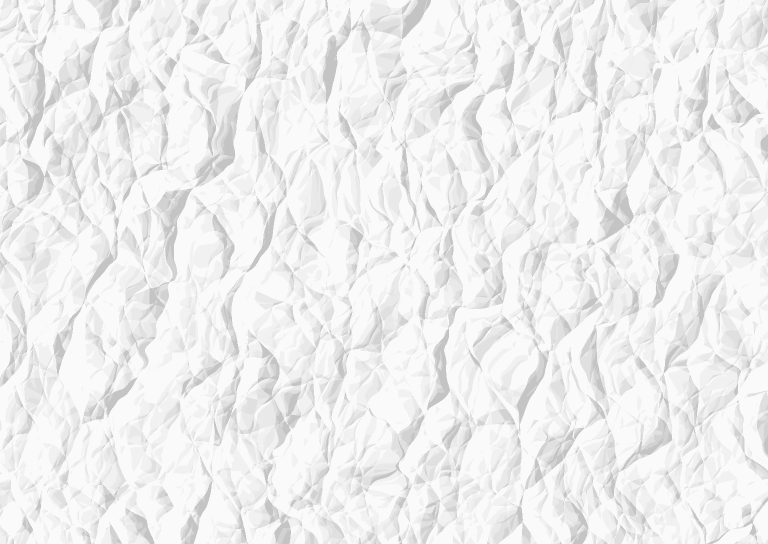
Write a Shadertoy shader that draws this texture.

```glsl
const int OCTAVES = 3;
const float COARSE_CELLS = 11.0;   // largest folds per canvas height
const float CELL_GROWTH = 1.8;
const float FOLD_FADE = 0.68;
const float FOLD_LEANS[OCTAVES] = float[](0.2, -0.42, 0.5);
const float FOLD_STRETCH = 0.62;
const vec2 LIGHT_FALL = vec2(0.97, -0.24);
const float WEAK_FOLD = 0.35;
const float STRONG_FOLD = 1.5;
const float BEND_SIZE = 0.05;
const float RAGGED_SIZE = 0.01;
const float STAIN_DEPTH = 0.95;
const float BROAD_DEPTH = 0.4;
const float STEP_BLUR = 0.03;
const int SAMPLES = 2;

// Slopes at which each darker tone begins, and the tones themselves
const int STEPS = 5;
const float LIMITS[STEPS] = float[](-0.05, 0.42, 0.74, 1.15, 1.6);
const float TONES[STEPS] = float[](0.947, 0.915, 0.88, 0.825, 0.77);
const float PAPER_WHITE = 0.982;

float hash(vec2 p) {
    return fract(sin(dot(p, vec2(127.1, 311.7))) * 43758.5);
}

vec2 hash2(vec2 p) {
    return vec2(hash(p), hash(p + 57.3));
}

float noise(vec2 p) {
    vec2 cell = floor(p);
    vec2 f = fract(p);
    f = f * f * (3.0 - 2.0 * f);
    float low = mix(hash(cell), hash(cell + vec2(1, 0)), f.x);
    float high = mix(hash(cell + vec2(0, 1)), hash(cell + vec2(1, 1)), f.x);
    return mix(low, high, f.y);
}

vec2 noise2(vec2 p) {
    return vec2(noise(p), noise(p + 31.7)) - 0.5;
}

vec2 foldSpace(vec2 p, float lean) {
    float c = cos(lean);
    float s = sin(lean);
    return vec2(c * p.x - s * p.y, (s * p.x + c * p.y) * FOLD_STRETCH);
}

// Slope of the flat facet between the two nearest seeds, steeper at its crease
float facetSlope(vec2 p) {
    vec2 cell = floor(p);
    vec2 f = fract(p);
    vec2 nearest = vec2(0.0);
    vec2 second = vec2(0.0);
    vec2 owner = cell;
    float d1 = 9.0;
    float d2 = 9.0;
    for (int y = -1; y <= 1; y++) {
        for (int x = -1; x <= 1; x++) {
            vec2 offset = vec2(x, y);
            vec2 seed = offset + hash2(cell + offset) - f;
            float d = dot(seed, seed);
            if (d < d1) {
                d2 = d1;
                second = nearest;
                d1 = d;
                nearest = seed;
                owner = cell + offset;
            } else if (d < d2) {
                d2 = d;
                second = seed;
            }
        }
    }
    vec2 across = second - nearest;
    float creaseDistance = (d2 - d1) / max(2.0 * length(across), 0.001);
    float steepness = mix(1.3, 0.65, smoothstep(0.0, 0.35, creaseDistance));
    float strength = mix(WEAK_FOLD, STRONG_FOLD, hash(owner + 91.7));
    return dot(across, LIGHT_FALL) * steepness * strength;
}

// Folds of several sizes, added up as slope away from the light
float crumpleSlope(vec2 p) {
    p += BEND_SIZE * noise2(p * 9.0) + RAGGED_SIZE * noise2(p * 42.0);
    float slope = STAIN_DEPTH * (noise(foldSpace(p, 0.3) * 24.0) - 0.5);
    slope += BROAD_DEPTH * (noise(p * 4.0 + 8.0) - 0.5);
    float cells = COARSE_CELLS;
    float weight = 1.0;
    for (int i = 0; i < OCTAVES; i++) {
        vec2 q = foldSpace(p, FOLD_LEANS[i]) * cells;
        slope += weight * facetSlope(q + float(i) * 17.3);
        cells *= CELL_GROWTH;
        weight *= FOLD_FADE;
    }
    return slope;
}

float paperTone(float slope) {
    float tone = PAPER_WHITE;
    for (int i = 0; i < STEPS; i++) {
        float covered = smoothstep(-STEP_BLUR, STEP_BLUR, slope - LIMITS[i]);
        tone = mix(tone, TONES[i], covered);
    }
    return tone;
}

void mainImage(out vec4 fragColor, in vec2 fragCoord) {
    // Average a few points per pixel to smooth the facet edges
    float tone = 0.0;
    for (int y = 0; y < SAMPLES; y++) {
        for (int x = 0; x < SAMPLES; x++) {
            vec2 shift = (vec2(x, y) + 0.5) / float(SAMPLES) - 0.5;
            tone += paperTone(crumpleSlope((fragCoord + shift) / iResolution.y));
        }
    }
    fragColor = vec4(vec3(tone / float(SAMPLES * SAMPLES)), 1.0);
}
```
